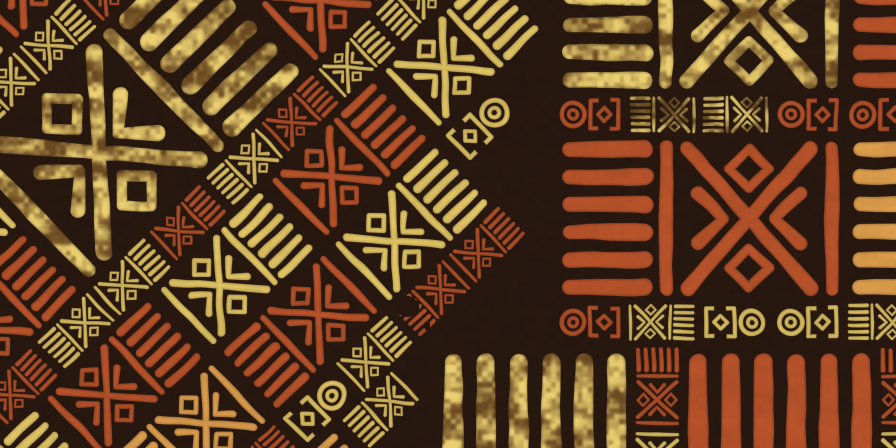
Give the GLSL for this pattern, as a Shadertoy shader.

```glsl
// Tribal panels of crosses, diamonds, combs and rings in earthy inks on dark brown.

const vec3 GROUND = vec3(0.150, 0.090, 0.060);
const vec3 OCHRE = vec3(0.840, 0.600, 0.290);
const vec3 RUST = vec3(0.700, 0.315, 0.160);
const vec3 STRAW = vec3(0.860, 0.750, 0.380);
const vec3 FOIL_DARK = vec3(0.420, 0.290, 0.130);
const vec3 FOIL_LIGHT = vec3(0.920, 0.810, 0.440);

const vec2 CELL = vec2(1.4, 1.0);    // one panel plus a strip of tiny motifs
const vec2 PIECE = vec2(1.75, 1.0);  // local size of any single motif
const float STRIP = 0.2;
const vec2 STEP_CORNER = vec2(0.975, 0.235);
const float WALL = 1.235;            // left edge of the upright panels

float hash(vec2 p) {
    vec3 q = fract(p.xyx * vec3(0.1031, 0.1030, 0.0973));
    q += dot(q, q.yzx + 33.33);
    return fract((q.x + q.y) * q.z);
}

float noise(vec2 p) {
    vec2 i = floor(p), f = fract(p);
    f = f * f * (3.0 - 2.0 * f);
    vec2 e = vec2(0.0, 1.0);
    return mix(mix(hash(i), hash(i + e.yx), f.x),
               mix(hash(i + e), hash(i + e.yy), f.x), f.y);
}

mat2 turn(float a) {
    return mat2(cos(a), sin(a), -sin(a), cos(a));
}

// Rounded stroke whose radius runs from ra to rb
float stroke(vec2 p, vec2 a, vec2 b, float ra, float rb) {
    vec2 ab = b - a;
    float h = clamp(dot(p - a, ab) / dot(ab, ab), 0.0, 1.0);
    return length(p - a - h * ab) - mix(ra, rb, h);
}

float square(vec2 p, float r) {
    vec2 q = abs(p) - r;
    return length(max(q, 0.0)) + min(max(q.x, q.y), 0.0);
}

float outline(float d, float halfWidth) {
    return abs(d) - halfWidth;
}

// Cross with diamonds and chevrons between two bars, then a comb
float panel(vec2 p) {
    vec2 m = abs(p - vec2(0.57, 0.5));
    float d = stroke(m, vec2(0.5, 0.0), vec2(0.5, 0.43), 0.046, 0.037);
    d = min(d, stroke(m, vec2(0.0), vec2(0.37, 0.42), 0.040, 0.047));
    d = min(d, stroke(m, vec2(0.15, 0.0), vec2(0.31, 0.15), 0.032, 0.043));
    d = min(d, outline(square(turn(0.785) * (m - vec2(0.0, 0.3)), 0.085), 0.029));
    float row = clamp(floor(p.y * 6.0), 0.0, 5.0);
    vec2 tooth = vec2(p.x, p.y - (row + 0.5) / 6.0);
    return min(d, stroke(tooth, vec2(1.2, 0.0), vec2(1.65, 0.0), 0.053, 0.045));
}

// Diamond in brackets beside a double ring
float token(vec2 p) {
    vec2 c = p - vec2(0.5);
    float frame = max(outline(square(c, 0.36), 0.055), 0.15 - abs(c.x));
    float diamond = outline(square(turn(0.785) * c, 0.12), 0.05);
    float r = length(p - vec2(1.3, 0.5));
    float rings = min(outline(r - 0.29, 0.06), outline(r - 0.11, 0.05));
    return min(min(frame, diamond), rings);
}

vec3 ink(float tone, vec2 p) {
    float grain = 0.6 * noise(p * vec2(16.0, 34.0)) + 0.4 * noise(p * 85.0);
    vec3 foil = mix(FOIL_DARK, FOIL_LIGHT, smoothstep(0.15, 0.8, grain));
    vec3 flatInk = tone < 0.5 ? OCHRE : tone < 2.5 ? RUST : STRAW;
    return tone > 0.5 && tone < 1.5 ? foil : flatInk * (0.95 + 0.1 * grain);
}

// Small motifs take a random ink
float smallTone(float level, float h) {
    if (level < 1.5) return h < 0.5 ? 2.0 : h < 0.75 ? 0.0 : 3.0;
    return h < 0.55 ? 3.0 : h < 0.85 ? 2.0 : 1.0;
}

// True where a diagonal motif stays clear of the upright ones
bool isClear(vec2 centre, float reach) {
    vec2 corner = centre + vec2(reach, -reach);
    return corner.x < WALL && (corner.x < STEP_CORNER.x || corner.y > STEP_CORNER.y);
}

void mainImage(out vec4 fragColor, in vec2 fragCoord) {
    vec2 p = fragCoord / iResolution.y;
    float pixel = 1.0 / iResolution.y;
    vec2 w = p + 0.004 * (vec2(noise(p * 22.0), noise(p * 22.0 + 57.0)) - 0.5);

    // Three areas: a bottom row, upright panels and a diagonal field
    bool bottom = p.x > STEP_CORNER.x && p.y < STEP_CORNER.y;
    bool diagonal = !bottom && p.x < WALL;
    float scale = bottom ? 0.547 : diagonal ? 0.5 : 0.463;
    mat2 axes = turn(0.77);
    vec2 q;
    if (bottom) {
        q = CELL + (w.yx - STEP_CORNER.yx) * vec2(1.0, -1.0) / scale;
    } else if (diagonal) {
        q = (w - vec2(0.638, 0.367)) * axes / scale + vec2(0.456, 0.6);
        q.x += 0.19 * floor(q.y);
    } else {
        q = vec2(WALL - w.x, w.y - STEP_CORNER.y) / scale + vec2(CELL.x, 0.0);
    }
    vec2 id = floor(q / CELL);
    q -= id * CELL;

    // Split a panel into quarters until it suits its place
    bool sparse = mod(id.x, 2.0) > 0.5 || mod(id.y, 4.0) > 1.5;
    float level = q.y < STRIP ? 2.0 : diagonal && sparse ? 1.0 : 0.0;
    float size = 1.0;
    vec2 part = vec2(0.0), local = vec2(0.0);
    for (; level < 3.0; level++) {
        size = (1.0 - STRIP) / exp2(level);
        vec2 k = (q - vec2(0.0, STRIP)) / (size * PIECE);
        part = floor(k);
        local = (k - part) * PIECE;
        vec2 centre = p + axes * (0.5 * PIECE - local) * scale * size;
        float reach = scale * size * 0.5 * (PIECE.x + PIECE.y) * 0.71;
        if (!diagonal || isClear(centre, reach)) break;
    }

    // Pick the motif, its heading and its ink
    vec2 seed = part + id * 9.0 + vec2(scale * 100.0 + 40.0, level * 31.0 + 60.0);
    float tone = mod(bottom ? 1.0 - id.y : diagonal ? id.y : 2.0 - id.x - id.y, 3.0);
    float d = 1.0;
    if (level < 0.5) {
        d = panel(local);
    } else if (level < 2.5) {
        tone = smallTone(level, hash(seed));
        if (hash(seed + 13.0) < 0.4) local.x = PIECE.x - local.x;
        local = (local - 0.5 * PIECE) * 1.06 + 0.5 * PIECE;
        bool useToken = level > 1.5 && hash(seed + 29.0) < 0.4;
        d = useToken ? token(local) : panel(local);
    }
    d *= scale * size;

    // Paint with slightly darker stroke rims
    vec3 ground = GROUND * (0.95 + 0.1 * noise(p * 60.0));
    vec3 paint = ink(tone, p) * mix(0.84, 1.0, smoothstep(0.0, 0.007, -d));
    float cover = 1.0 - smoothstep(-0.8 * pixel, 0.8 * pixel, d);
    fragColor = vec4(mix(ground, paint, cover), 1.0);
}
```
